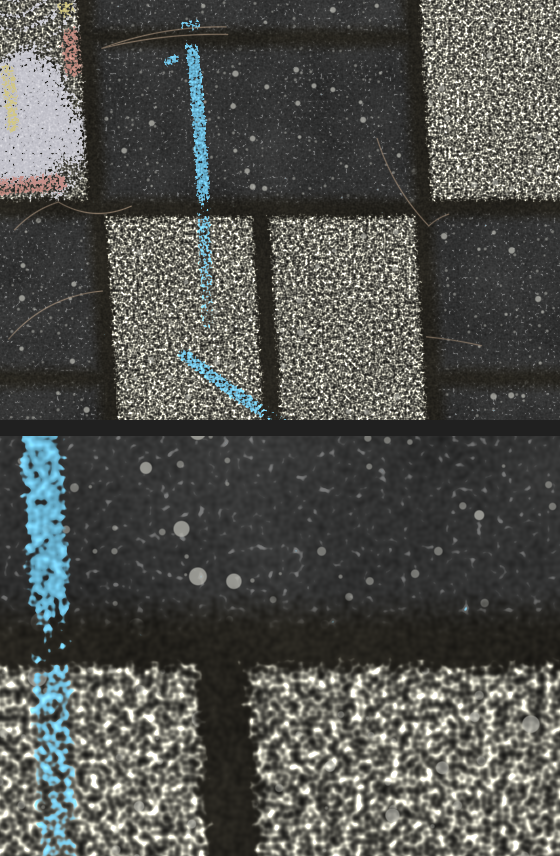
Top: the whole. Bottom: its middle third, enlarged.
This texture is drawn by a Shadertoy shader. Its source:

```glsl
#define BLOCK vec2(0.776, 0.81)
#define ORIGIN vec2(0.232, 0.505)
#define SHEAR 0.057
#define JOINT 0.046
#define GRAIN 105.0
#define JOINT_COLOR vec3(0.145, 0.137, 0.115)
#define DARK_STONE vec3(0.205, 0.207, 0.207)
#define LIGHT_STONE vec3(0.43, 0.425, 0.39)
#define BLUE_CHALK vec3(0.42, 0.73, 0.86)
#define WHITE_CHALK vec3(0.80, 0.80, 0.84)
#define STRAW_COLOR vec3(0.62, 0.54, 0.46)

vec2 hash2(vec2 p) {
    vec3 q = fract(p.xyx * vec3(0.1031, 0.1030, 0.0973));
    q += dot(q, q.yzx + 33.33);
    return fract((q.xx + q.yz) * q.zy);
}

float corner(vec2 cell, vec2 offset) {
    float angle = 6.2832 * hash2(cell).x;
    return dot(vec2(cos(angle), sin(angle)), offset);
}

float gradientNoise(vec2 p) {
    vec2 i = floor(p), f = fract(p), e = vec2(0.0, 1.0);
    vec2 u = f * f * f * (f * (f * 6.0 - 15.0) + 10.0);
    return mix(mix(corner(i, f), corner(i + e.yx, f - e.yx), u.x),
               mix(corner(i + e, f - e), corner(i + 1.0, f - 1.0), u.x), u.y);
}

// Distance to a segment bowed sideways by bend
float strand(vec2 p, vec2 a, vec2 b, float bend) {
    vec2 ab = b - a;
    float h = clamp(dot(p - a, ab) / dot(ab, ab), 0.0, 1.0);
    vec2 side = normalize(vec2(-ab.y, ab.x));
    return length(p - a - ab * h - side * bend * 4.0 * h * (1.0 - h));
}

float stroke(float d, float width) {
    return 1.0 - smoothstep(0.5 * width, 1.35 * width, d);
}

// Chalk catches on raised grains first
float dust(float cover, float grain) {
    return smoothstep(0.25, 0.6, 1.4 * cover - 0.4 + grain);
}

// Sparse bright chips, one candidate per cell
float chips(vec2 p, float scale, float density) {
    vec2 id = floor(p * scale), rnd = hash2(id + scale);
    vec2 center = 0.3 + 0.4 * hash2(id + 71.0);
    float radius = mix(0.06, 0.2, rnd.y);
    float d = length(fract(p * scale) - center);
    float soft = scale / iResolution.y;
    return step(rnd.x, density) * (1.0 - smoothstep(radius - soft, radius + soft, d));
}

void mainImage(out vec4 fragColor, in vec2 fragCoord) {
    vec2 uv = fragCoord / iResolution.y;
    float pixel = 1.0 / iResolution.y;
    float grain = 0.75 * gradientNoise(uv * GRAIN) + 0.7 * gradientNoise(uv * GRAIN * 1.9 + 37.0);
    float cloud = gradientNoise(uv * 7.0) + 0.6 * gradientNoise(uv * 19.0 + 11.0);

    // Basket weave of paired bricks
    vec2 p = uv - ORIGIN + vec2(SHEAR * (uv.y - 0.5), 0.0);
    p += 0.004 * vec2(gradientNoise(uv * 14.0), gradientNoise(uv * 14.0 + 53.0));
    vec2 block = floor(p / BLOCK), local = fract(p / BLOCK);
    bool isDark = mod(block.x + block.y, 2.0) < 0.5;
    vec2 cut = isDark ? vec2(1.0, 2.0) : vec2(2.0, 1.0);
    vec2 inBrick = fract(local * cut);
    vec2 brickId = block * 2.0 + floor(local * cut);
    vec2 edges = min(inBrick, 1.0 - inBrick) * BLOCK / cut;
    float inset = min(edges.x, edges.y) - 0.5 * JOINT + 0.009 * grain;
    float tone = 0.95 + 0.1 * hash2(brickId + 20.0).x;

    // Stone and joints
    float edge = isDark ? 0.018 : 0.005;
    float brick = smoothstep(-edge - pixel, edge + pixel, inset);
    vec3 lightStone = LIGHT_STONE * exp(2.1 * grain + 0.12 * cloud);
    vec3 darkStone = DARK_STONE * (1.0 + 0.35 * grain + 0.2 * cloud);
    darkStone += 0.22 * smoothstep(0.28, 0.6, grain);
    vec3 color = JOINT_COLOR * (1.0 + 0.4 * grain + 0.2 * cloud);
    color = mix(color, (isDark ? darkStone : lightStone) * tone, brick);
    float chip = max(chips(uv, 26.0, 0.16), 0.7 * chips(uv + 3.0, 55.0, 0.2));
    color = mix(color, vec3(0.72, 0.72, 0.69), chip * brick * (isDark ? 0.75 : 0.6));

    // White, pink and yellow chalk on the upper left brick
    float chalked = brick * float(block == vec2(-1.0, 0.0));
    float patchDist = length((uv - vec2(0.06, 0.70)) / vec2(0.15, 0.20));
    float white = 0.95 * (1.0 - smoothstep(0.5, 1.3, patchDist + 0.35 * cloud));
    float rings = 0.5 + 0.5 * sin(170.0 * length(uv - vec2(0.04, 1.05)) + 3.0 * cloud);
    white = max(white, 0.62 * rings * smoothstep(0.85, 0.95, uv.y));
    color = mix(color, WHITE_CHALK, 0.9 * chalked * dust(white, grain));
    float pink = stroke(strand(uv, vec2(0.17, 0.91), vec2(0.175, 0.84), 0.0), 0.028);
    pink = max(pink, stroke(strand(uv, vec2(-0.01, 0.555), vec2(0.14, 0.565), 0.0), 0.025));
    color = mix(color, vec3(0.76, 0.50, 0.46), 0.8 * chalked * dust(0.65 * pink, grain));
    float yellow = stroke(strand(uv, vec2(0.02, 0.83), vec2(0.03, 0.70), 0.0), 0.02);
    yellow = max(yellow, stroke(length(uv - vec2(0.155, 0.98)), 0.025));
    color = mix(color, vec3(0.82, 0.77, 0.46), 0.8 * chalked * dust(0.62 * yellow, grain));

    // Blue chalk line, worn lower down
    float blue = 0.85 * stroke(strand(uv, vec2(0.456, 0.89), vec2(0.484, 0.525), 0.004), 0.018);
    float fade = mix(0.4, 0.65, smoothstep(0.2, 0.5, uv.y));
    blue = max(blue, fade * stroke(strand(uv, vec2(0.484, 0.51), vec2(0.495, 0.23), 0.0), 0.018));
    blue = max(blue, 0.75 * stroke(strand(uv, vec2(0.44, 0.155), vec2(0.69, -0.02), -0.005), 0.017));
    blue = max(blue, 0.7 * stroke(strand(uv, vec2(0.40, 0.853), vec2(0.418, 0.86), 0.0), 0.012));
    blue = max(blue, 0.65 * stroke(strand(uv, vec2(0.44, 0.938), vec2(0.468, 0.94), 0.0), 0.014));
    blue *= mix(0.5, 1.0, brick);
    color = mix(color, BLUE_CHALK * (1.0 + 0.5 * grain), 0.92 * dust(blue, grain));

    // Dry straws
    float straw = strand(uv, vec2(0.243, 0.885), vec2(0.538, 0.936), 0.014);
    straw = min(straw, strand(uv, vec2(0.243, 0.885), vec2(0.542, 0.918), 0.010));
    straw = min(straw, strand(uv, vec2(0.035, 0.453), vec2(0.139, 0.519), 0.008));
    straw = min(straw, strand(uv, vec2(0.139, 0.519), vec2(0.312, 0.509), -0.022));
    straw = min(straw, strand(uv, vec2(0.021, 0.193), vec2(0.243, 0.307), 0.025));
    straw = min(straw, strand(uv, vec2(0.898, 0.67), vec2(1.021, 0.462), -0.014));
    straw = min(straw, strand(uv, vec2(1.021, 0.462), vec2(1.068, 0.49), 0.003));
    straw = min(straw, strand(uv, vec2(1.016, 0.198), vec2(1.146, 0.177), 0.002));
    float strawMask = 1.0 - smoothstep(0.0012 - pixel, 0.0012 + pixel, straw);
    color = mix(color, STRAW_COLOR * (1.0 + 0.3 * cloud), 0.85 * strawMask);

    fragColor = vec4(clamp(color, 0.0, 1.0), 1.0);
}
```
